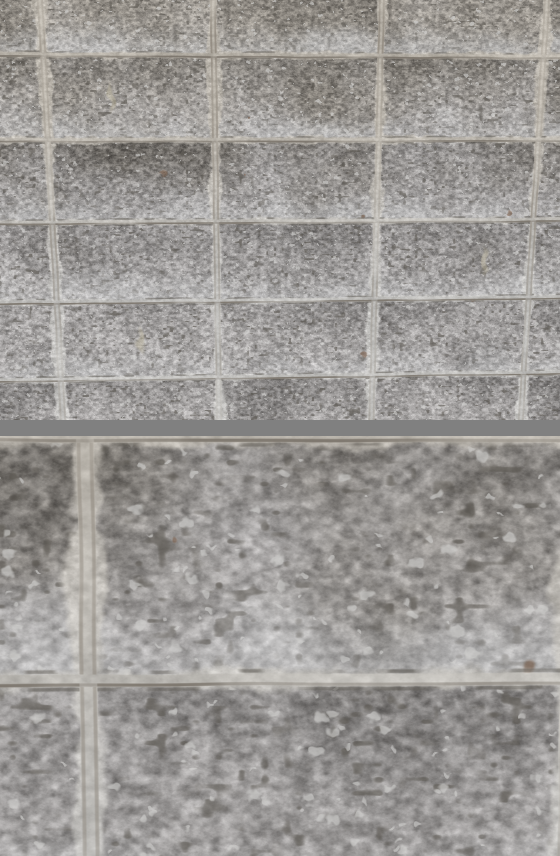
Top, the full canvas; bottom, a detail of the centre.
A Shadertoy shader for this texture:

```glsl
// Weathered grey concrete block wall in stack bond, with pale mortar joints.

// Joint layout, in fractions of the canvas, measured from the top left
const vec2 COLUMN_START = vec2(0.0716, 0.113);  // first vertical joint: top, bottom
const vec2 COLUMN_STEP = vec2(0.3018, 0.2723);  // block width: top, bottom
const vec2 ROW_START = vec2(0.130, 0.135);      // first horizontal joint: left, right
const vec2 ROW_STEP = vec2(0.194, 0.188);       // block height: left, right
const vec2 LENS_BEND = vec2(0.0111, 0.0163);    // bulge of the joint spacing

// Sizes, in fractions of the canvas height
const vec2 JOINT_HALF = vec2(0.0070, 0.0048);   // vertical, horizontal joints
const vec2 SMEAR_REACH = vec2(0.0300, 0.0110);  // mortar smeared over block edges
const vec2 GRAIN_SCALE = vec2(125.0, 165.0);
const vec2 PIT_SCALE = vec2(110.0, 175.0);
const float CHIP_SCALE = 105.0;

// Colours
const vec3 BLOCK = vec3(0.615, 0.607, 0.600);
const vec3 WARM_TINT = vec3(1.010, 0.990, 0.950);
const vec3 COOL_TINT = vec3(1.0, 0.998, 1.004);
const vec3 MORTAR_TOP = vec3(0.760, 0.738, 0.700);
const vec3 MORTAR_FOOT = vec3(0.800, 0.796, 0.785);
const vec3 GROOVE = vec3(0.540, 0.510, 0.470);
const vec3 SALT = vec3(0.765, 0.765, 0.767);
const vec3 CHIP = vec3(0.820, 0.818, 0.810);
const vec3 PIT = vec3(0.350, 0.335, 0.310);
const vec3 CREAM = vec3(0.740, 0.710, 0.620);
const vec3 RUST = vec3(0.450, 0.320, 0.230);

float hash(vec2 p) {
    vec3 q = fract(vec3(p.xyx) * 0.1031);
    q += dot(q, q.yzx + 33.33);
    return fract((q.x + q.y) * q.z);
}

float noise(vec2 p) {
    vec2 c = floor(p), f = fract(p);
    f = f * f * (3.0 - 2.0 * f);
    return mix(mix(hash(c), hash(c + vec2(1, 0)), f.x),
               mix(hash(c + vec2(0, 1)), hash(c + vec2(1, 1)), f.x), f.y);
}

float fbm(vec2 p) {
    float sum = 0.0, amp = 0.533;
    for (int k = 0; k < 4; k++) {
        sum += amp * noise(p);
        p = mat2(1.6, 1.2, -1.2, 1.6) * p + 17.3;
        amp *= 0.5;
    }
    return sum;
}

// Scattered angular specks of random size; density is the share of filled cells
float specks(vec2 p, float density) {
    p += 0.5 * vec2(noise(p * 2.3), noise(p * 2.3 + 40.0));
    vec2 cell = floor(p);
    float mask = 0.0;
    for (int y = -1; y <= 1; y++)
    for (int x = -1; x <= 1; x++) {
        vec2 c = cell + vec2(x, y);
        vec2 centre = c + vec2(hash(c + 3.1), hash(c + 47.7));
        float size = mix(0.14, 0.58, pow(hash(c + 91.3), 3.0));
        float d = length((p - centre) * vec2(0.85, 1.15));
        float spot = 1.0 - smoothstep(size * 0.6, size + 0.12, d);
        mask = max(mask, spot * step(hash(c + 150.9), density));
    }
    return mask;
}

void mainImage(out vec4 fragColor, in vec2 fragCoord) {
    vec2 p = fragCoord / iResolution.y;
    vec2 uv = fragCoord / iResolution.xy;
    uv.y = 1.0 - uv.y;
    float px = 1.0 / iResolution.y;

    // Block coordinates under slight perspective and lens bulge
    vec2 pitch = vec2(mix(COLUMN_STEP.x, COLUMN_STEP.y, uv.y), mix(ROW_STEP.x, ROW_STEP.y, uv.x));
    vec2 start = vec2(mix(COLUMN_START.x, COLUMN_START.y, uv.y), mix(ROW_START.x, ROW_START.y, uv.x));
    vec2 grid = (uv - start) / pitch;
    grid -= LENS_BEND * grid * (vec2(3, 4) - grid);
    vec2 id = floor(grid) + 20.0, local = fract(grid);
    vec2 cellSize = pitch * vec2(iResolution.x / iResolution.y, 1.0);
    vec2 side = (fract(grid + 0.5) - 0.5) * cellSize;
    side += 0.0022 * (vec2(noise(p * 14.0), noise(p * 14.0 + 60.0)) - 0.5);
    vec2 dist = abs(side);

    // Block face: tone per block, blotches, grain, shade towards the top
    float blotch = fbm(p * 8.0), grain = fbm(p * GRAIN_SCALE);
    float tone = 0.08 * (hash(id) - 0.5) + 0.26 * (blotch - 0.5) + 0.44 * (grain - 0.5);
    tone -= 0.070 * (1.0 - smoothstep(0.0, 0.60, local.y));
    tone -= 0.055 * (1.0 - smoothstep(0.05, 0.45, uv.y));
    tone -= 0.045 * smoothstep(0.6, 1.1, uv.x) * smoothstep(0.5, 0.9, uv.y);
    vec3 col = (BLOCK + tone) * mix(WARM_TINT, COOL_TINT, smoothstep(0.0, 0.6, uv.y + 0.6 * (blotch - 0.5)));

    // Salt bloom rising from the foot of each block
    float bloom = smoothstep(0.58, 1.08, local.y + 0.5 * (fbm(p * 12.0 + 8.0) - 0.5));
    col = mix(col, SALT + 0.30 * (grain - 0.5), 0.75 * bloom);

    // Aggregate: fine dark pits and sparse pale chips
    float pits = smoothstep(0.66, 0.92, noise(p * PIT_SCALE + 31.0));
    pits *= smoothstep(0.30, 0.60, fbm(p * 38.0 + 12.0));
    col = mix(col, PIT, 0.62 * pits * (1.0 - 0.6 * bloom));
    col = mix(col, CHIP, 0.62 * specks(p * CHIP_SCALE, 0.12));
    col = mix(col, RUST, 0.50 * specks(p * 62.0 + 5.0, 0.0015));

    // Occasional cream drip on a block
    vec2 dripAt = vec2(mix(0.25, 0.8, hash(id + 7.0)), mix(0.35, 0.6, hash(id + 11.0)));
    vec2 drip = (local - dripAt) * cellSize;
    drip.x += 0.018 * (noise(p * 45.0) - 0.5);
    float dripMask = 1.0 - smoothstep(0.4, 1.0, length(drip / vec2(0.011, 0.042)));
    col = mix(col, CREAM, 0.50 * dripMask * step(0.82, hash(id + 23.0)));

    // Ragged, patchy mortar smears along the block edges
    vec3 mortar = mix(MORTAR_TOP, MORTAR_FOOT, smoothstep(0.2, 0.75, uv.y));
    vec2 patchy = vec2(fbm(p * vec2(16.0, 11.0) + 3.0), fbm(p * vec2(11.0, 18.0) + 70.0));
    vec2 reach = JOINT_HALF + SMEAR_REACH * (patchy - 0.36);
    reach += 0.012 * (fbm(p * 55.0 + 90.0) - 0.5);
    vec2 smear = 1.0 - smoothstep(reach - 0.003, reach + 0.004, dist);
    col = mix(col, mortar + 0.30 * (grain - 0.5), 0.80 * max(smear.x, smear.y));

    // Broken dark seam where the block face meets the mortar
    float broken = smoothstep(0.48, 0.72, noise(p * vec2(42.0, 60.0) + 25.0));
    float seam = 1.0 - smoothstep(0.0005, 0.0016 + px, abs(dist.y - JOINT_HALF.y - 0.002));
    col = mix(col, PIT, 0.50 * seam * broken);

    // Tooled joints: pale rounded bead, grooves, shadow under the bed joints
    vec2 joint = 1.0 - smoothstep(JOINT_HALF - px, JOINT_HALF + px, dist);
    float wear = smoothstep(0.35, 0.7, fbm(p * 7.0 + 40.0));
    vec3 bead = mortar + 0.16 * (grain - 0.5) - 0.07 * wear;
    col = mix(col, bead, max(joint.x, joint.y));
    float grooveX = 1.0 - smoothstep(0.0005, 0.0016 + px, abs(dist.x - 0.0050));
    float grooveY = 1.0 - smoothstep(0.0005, 0.0012 + px, abs(side.y - 0.0034));
    float aged = 1.0 - 0.5 * smoothstep(0.3, 0.8, uv.y);
    col = mix(col, GROOVE, aged * mix(0.25, 0.70, wear) * grooveX * (1.0 - joint.y));
    col = mix(col, GROOVE * 0.88, mix(0.40, 0.90, wear) * grooveY * (1.0 - 0.5 * joint.x));

    fragColor = vec4(clamp(col, 0.0, 1.0), 1.0);
}
```
